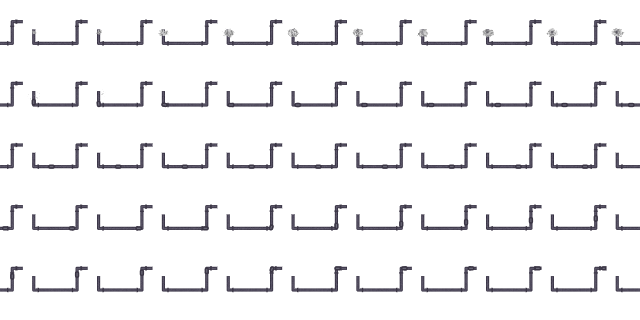
Give the GLSL for this pattern, as a Shadertoy shader.

```glsl
// Grid of bent dark pipes, with a bulge travelling along them and steam in the top row.

float hash(vec2 p) {
    return fract(sin(dot(p, vec2(127.1, 311.7))) * 43758.5453);
}

float noise(vec2 p) {
    vec2 i = floor(p), f = fract(p);
    f = f * f * (3.0 - 2.0 * f);
    return mix(mix(hash(i), hash(i + vec2(1, 0)), f.x),
               mix(hash(i + vec2(0, 1)), hash(i + vec2(1, 1)), f.x), f.y);
}

float segment(vec2 p, vec2 a, vec2 b) {
    vec2 ap = p - a, ab = b - a;
    return length(ap - ab * clamp(dot(ap, ab) / dot(ab, ab), 0.0, 1.0));
}

float box(vec2 p, vec2 halfSize) {
    vec2 q = abs(p) - halfSize;
    return length(max(q, 0.0)) + min(max(q.x, q.y), 0.0);
}

// Point at arc length s along the pipe: down, right, up, right
vec2 pathPoint(float s) {
    return vec2(clamp(s - 16.7, 0.0, 52.0) + max(s - 94.7, 0.0),
                16.7 - min(s, 16.7) + clamp(s - 68.7, 0.0, 26.0));
}

float pipe(vec2 p) {
    float d = segment(p, vec2(0, 16.7), vec2(0));
    d = min(d, segment(p, vec2(0), vec2(52, 0)));
    d = min(d, segment(p, vec2(52, 0), vec2(52, 26)));
    return min(d, segment(p, vec2(52, 26), vec2(64.7, 26))) - 1.9;
}

float flanges(vec2 p) {
    float d = box(p - vec2(5.5, 0), vec2(0.8, 2.6));
    d = min(d, box(p - vec2(46.5, 0), vec2(0.8, 2.6)));
    d = min(d, box(p - vec2(52, 20.5), vec2(2.3, 0.7)));
    return min(d, box(p - vec2(57, 26), vec2(1.0, 2.5)));
}

// Flat cuts at both open ends
float cutEnds(vec2 p, float d) {
    d = max(d, p.x - 64.7);
    return p.x < 26.0 ? max(d, p.y - 16.7) : d;
}

void mainImage(out vec4 fragColor, in vec2 fragCoord) {
    // The canvas is 384 units high, measured downward from the top
    float pixel = 384.0 / iResolution.y;
    vec2 canvas = vec2(fragCoord.x, iResolution.y - fragCoord.y) * pixel;

    // Repeat, with the local origin at the lower left bend and y upward
    vec2 cell = floor((canvas - vec2(32.5, -14.0)) / vec2(77.8, 74.0));
    vec2 p = canvas - vec2(40.5, 52.0) - cell * vec2(77.8, 74.0);
    p.y = -p.y;
    float frame = cell.y * 11.0 + cell.x;
    vec3 color = vec3(1);

    // Pipe body with a lighter core and fine grain
    float d = cutEnds(p, pipe(p));
    vec3 metal = mix(vec3(0.23, 0.21, 0.28), vec3(0.36, 0.34, 0.41),
                     smoothstep(0.2, 1.0, -d / 1.9));
    metal += 0.06 * (noise(p * 0.9 + cell * 17.0) - 0.5);
    color = mix(color, metal, clamp(0.5 - d / pixel, 0.0, 1.0));

    // Joint rings
    d = flanges(p);
    color = mix(color, vec3(0.23, 0.21, 0.27), clamp(0.5 - d / pixel, 0.0, 1.0));

    // Bulge moving further along the pipe in each repeat
    if (cell.y > 0.5) {
        float s = 2.24 * frame - 11.3;
        d = segment(p, pathPoint(s - 1.5), pathPoint(s + 1.5)) - 2.6;
        d = cutEnds(p, d);
        metal = mix(vec3(0.23, 0.21, 0.27), vec3(0.42, 0.41, 0.47),
                    smoothstep(1.2, 2.6, -d));
        color = mix(color, metal, clamp(0.5 - d / pixel, 0.0, 1.0));
    }

    // Steam at the left opening, growing across the top row
    vec2 v = p - vec2(0.3, 12.5);
    if (cell.y < 0.5) {
        float radius = mix(2.2, 6.2, smoothstep(-0.5, 3.5, cell.x));
        float puff = noise(v * 0.55 + cell.x * 7.3);
        d = length(v * vec2(1.0, 1.35)) - radius + 4.0 * (puff - 0.5);
        float tone = mix(0.45, 0.92, noise(v * 0.8 + cell.x * 3.7 + 40.0));
        float dark = smoothstep(4.0, 9.0, cell.x) * smoothstep(2.5, 0.5, length(v - vec2(-1, 1)));
        vec3 steam = mix(vec3(tone), vec3(0.25, 0.24, 0.28), 0.7 * dark);
        color = mix(color, steam, 0.9 * clamp(0.5 - d / (pixel + 0.6), 0.0, 1.0));
    } else if (cell.y < 1.5 && cell.x > -0.5 && cell.x < 1.5) {
        // Last faint flecks of steam
        float fleck = smoothstep(0.78, 0.95, noise(v * 0.9 + cell.x * 5.0));
        color = mix(color, vec3(0.7), 0.5 * fleck * smoothstep(9.0, 5.0, length(v)));
    }

    fragColor = vec4(color, 1.0);
}
```
